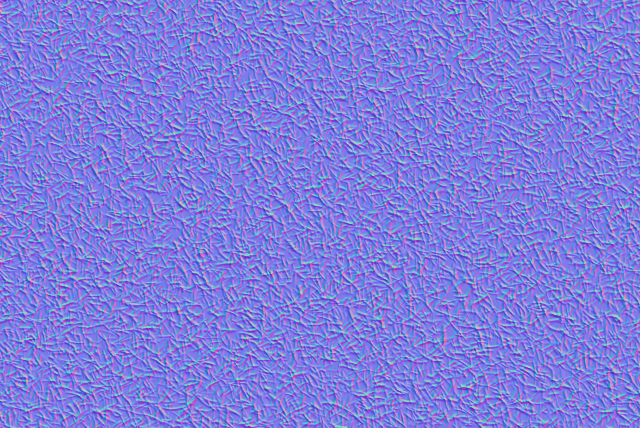
This texture map is drawn by a WebGL 2 fragment shader. Its source:

```glsl
#version 300 es
precision highp float;
precision highp int;

uniform vec2 u_resolution;
out vec4 outColor;

#define CELL 0.034          // scatter cell, in canvas heights
#define FIBRES 14           // fibres per cell
#define HALF_MIN 0.007      // shortest half length
#define HALF_MAX 0.026      // longest half length
#define WIDTH 0.0027        // ridge radius
#define BEND 10.0           // strongest curvature
#define UPRIGHT 0.12        // preference for upright fibres
#define RELIEF 0.92         // overall steepness
#define SKEW vec2(0.16, 0.16) // sharpens the faces turned right and up
#define SOFTNESS 0.83       // length of the encoded normal

const float PI = 3.14159265;

// Integer hash: three random values in 0..1 per cell and index
vec3 hash3(ivec2 cell, int index) {
    uvec3 v = uvec3(ivec3(cell + 1024, index));
    v = v * 1664525u + 1013904223u;
    v.x += v.y * v.z; v.y += v.z * v.x; v.z += v.x * v.y;
    v ^= v >> 16u;
    v.x += v.y * v.z; v.y += v.z * v.x; v.z += v.x * v.y;
    return vec3(v >> 8u) / 16777216.0;
}

// Slope of one bent fibre with a Gaussian cross section and tapered ends
vec2 fibreSlope(vec2 offset, float angle, vec3 shape) {
    vec2 along = vec2(cos(angle), sin(angle));
    vec2 across = vec2(-along.y, along.x);
    float halfLength = mix(HALF_MIN, HALF_MAX, shape.x);
    float curvature = BEND * (2.0 * shape.y - 1.0);
    float t = dot(offset, along);
    float width = WIDTH * mix(0.75, 1.3, shape.z);
    float u = (dot(offset, across) - curvature * t * t) / width;
    float taper = 1.0 - smoothstep(0.4, 1.0, abs(t) / halfLength);
    vec2 facing = across - 2.0 * curvature * t * along;
    return facing * 2.0 * u * exp(-u * u) * taper;
}

// Sum of all fibres that can reach the point
vec2 surfaceSlope(vec2 p) {
    ivec2 home = ivec2(floor(p / CELL));
    vec2 slope = vec2(0.0);
    for (int y = -1; y <= 1; y++) {
        for (int x = -1; x <= 1; x++) {
            ivec2 cell = home + ivec2(x, y);
            for (int i = 0; i < FIBRES; i++) {
                vec3 place = hash3(cell, 2 * i);
                vec3 shape = hash3(cell, 2 * i + 1);
                vec2 center = (vec2(cell) + place.xy) * CELL;
                float angle = PI * (place.z + UPRIGHT * sin(2.0 * PI * place.z) / PI);
                float height = mix(0.2, 1.05, fract(place.z * 57.0));
                slope += height * fibreSlope(p - center, angle, shape);
            }
        }
    }
    return RELIEF * slope;
}

void main() {
    vec2 p = gl_FragCoord.xy / u_resolution.y;
    vec2 slope = surfaceSlope(p);

    // Steep faces are rarer on one side, gentle ones fill the other
    slope += SKEW * (min(slope * slope, 1.5) - 0.2);

    // Encode the surface normal as colour
    vec3 normal = normalize(vec3(slope, 1.0));
    outColor = vec4(0.5 + 0.5 * SOFTNESS * normal, 1.0);
}
```
